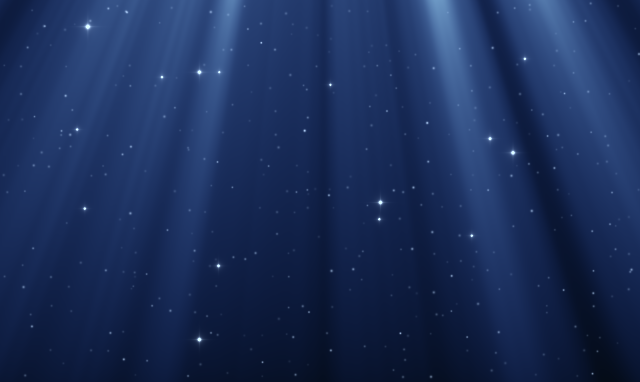
Write a Shadertoy shader that draws this background.

```glsl
// Deep blue light shafts fanning down from a point above the canvas, with
// scattered sparkles. Shafts are soft bands over the slope of each line from
// that point; small stars come from hashed grids, large ones have cross flares.

#define APEX vec2(0.848, 2.30)
#define TOP_LIGHT 0.445
#define BOTTOM_LIGHT 0.160
#define SHAFT_GAIN 1.0
#define STREAK_GAIN 0.045
#define STAR_TINT vec3(0.72, 0.85, 1.0)
#define STAR_RADIUS 0.0055
#define DUST_RADIUS 0.0032

// Each shaft: slope, half width, added light (negative for a dark gap)
const vec3 SHAFTS[16] = vec3[16](
    vec3(-0.33, 0.150, 0.055), vec3(0.29, 0.160, 0.045),
    vec3(-0.62, 0.085, -0.17), vec3(-0.45, 0.040, 0.03),
    vec3(-0.385, 0.024, 0.06), vec3(-0.275, 0.042, 0.08),
    vec3(-0.232, 0.014, -0.05), vec3(-0.187, 0.024, 0.13),
    vec3(-0.12, 0.030, 0.02), vec3(-0.005, 0.024, -0.06),
    vec3(0.03, 0.015, 0.02), vec3(0.135, 0.030, -0.06),
    vec3(0.232, 0.033, 0.18), vec3(0.325, 0.028, -0.17),
    vec3(0.445, 0.045, 0.11), vec3(0.60, 0.060, -0.19));

// Each large star: x, y, size
const vec3 STARS[15] = vec3[15](
    vec3(0.230, 0.930, 1.0), vec3(0.522, 0.811, 0.8),
    vec3(0.574, 0.811, 0.45), vec3(1.283, 0.637, 0.65),
    vec3(1.343, 0.600, 0.8), vec3(0.996, 0.470, 0.8),
    vec3(0.993, 0.426, 0.5), vec3(0.522, 0.111, 0.8),
    vec3(0.572, 0.304, 0.6), vec3(0.202, 0.661, 0.5),
    vec3(0.222, 0.454, 0.5), vec3(1.235, 0.383, 0.5),
    vec3(0.424, 0.798, 0.5), vec3(1.374, 0.846, 0.5),
    vec3(0.865, 0.778, 0.45));

float hash(vec2 p) {
    return fract(sin(dot(p, vec2(127.1, 311.7))) * 43758.5453);
}

float noise(float x) {
    float cell = floor(x);
    float blend = smoothstep(0.0, 1.0, fract(x));
    return mix(hash(vec2(cell, 3.0)), hash(vec2(cell + 1.0, 3.0)), blend);
}

// Total light of the water and its shafts
float shaftLight(vec2 p) {
    float slope = (p.x - APEX.x) / (APEX.y - p.y);
    float shafts = 0.0;
    for (int i = 0; i < 16; i++) {
        float offset = (slope - SHAFTS[i].x) / SHAFTS[i].y;
        float hotTop = SHAFTS[i].z > 0.1 ? 0.7 * pow(p.y, 6.0) : 0.0;
        shafts += SHAFTS[i].z * exp(-offset * offset) * (1.0 + hotTop);
    }
    float streaks = noise(slope * 38.0) + 0.5 * noise(slope * 95.0) - 0.75;
    float reach = mix(0.5, 1.0, p.y);
    float base = mix(BOTTOM_LIGHT, TOP_LIGHT, pow(p.y, 0.8));
    return base + reach * (SHAFT_GAIN * shafts + STREAK_GAIN * streaks);
}

// Navy to pale blue, indexed by the blue channel
vec3 waterColor(float light) {
    float blue = clamp(light, 0.09, 0.9);
    float square = blue * blue;
    return vec3(0.01 + 0.70 * square, 0.025 + 0.15 * blue + 0.77 * square, blue);
}

// Small stars, one possible star per grid cell
float dust(vec2 p, float cells, float chance, float gain) {
    vec2 id = floor(p * cells);
    vec2 seed = id + cells * 7.0;
    vec2 center = 0.2 + 0.6 * vec2(hash(seed), hash(seed + 19.3));
    vec2 offset = fract(p * cells) - center;
    float radius = DUST_RADIUS * cells * mix(0.75, 1.1, hash(seed + 5.1));
    float level = hash(seed + 41.7);
    float lit = step(hash(seed + 73.9), chance);
    float spot = exp(-dot(offset, offset) / (radius * radius));
    return lit * gain * mix(0.2, 1.0, level * level) * spot;
}

// Core, halo and thin cross of a large star
float sparkle(vec2 d, float size) {
    float radius = STAR_RADIUS * size;
    float range = length(d);
    float core = 1.1 * exp(-range * range / (radius * radius));
    float halo = 0.28 * exp(-range / (radius * 1.8));
    vec2 a = abs(d);
    float thin = 0.0022;
    float flare = exp(-a.x / thin - a.y / (radius * 2.2))
                + exp(-a.y / thin - a.x / (radius * 2.2));
    return core + halo + 0.45 * size * flare;
}

void mainImage(out vec4 fragColor, in vec2 fragCoord) {
    vec2 p = fragCoord / iResolution.y;
    vec3 color = waterColor(shaftLight(p));

    // Scattered fine and medium stars
    float stars = dust(p, 19.0, 0.32, 0.55) + dust(p, 11.0, 0.24, 0.8)
                + dust(p + 0.37, 27.0, 0.14, 0.35);

    // Large flares
    for (int i = 0; i < 15; i++) {
        stars += sparkle(p - STARS[i].xy, STARS[i].z);
    }
    color = mix(color, STAR_TINT + 0.15, clamp(stars, 0.0, 1.0));
    fragColor = vec4(min(color, 1.0), 1.0);
}
```
